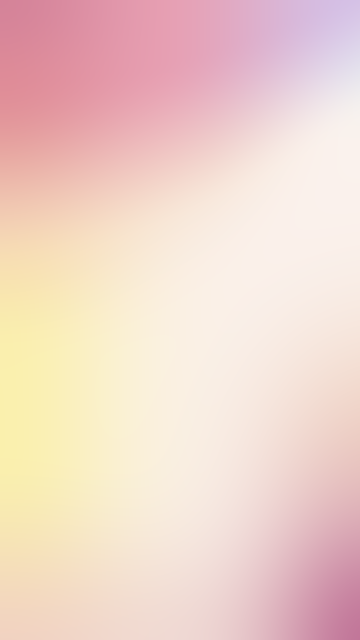
A Shadertoy shader for this background:

```glsl
// Soft pastel gradient: rose top, yellow left glow, cream centre, mauve lower corner.

// Elliptical glow that falls off smoothly from its centre
float glow(vec2 p, vec2 centre, vec2 radius) {
    vec2 q = (p - centre) / radius;
    return exp(-dot(q, q));
}

void mainImage(out vec4 fragColor, in vec2 fragCoord) {
    vec2 uv = fragCoord / iResolution.xy;

    // Cream base, with a blush along the bottom
    vec3 colour = vec3(0.982, 0.949, 0.930);
    colour = mix(colour, vec3(0.94, 0.86, 0.84), 0.9 * exp(-pow(uv.y / 0.15, 2.0)));

    // Yellow light from the left side
    vec3 yellow = mix(vec3(0.945, 0.82, 0.76), vec3(0.98, 0.94, 0.68), smoothstep(-0.04, 0.30, uv.y));
    yellow = mix(yellow, vec3(0.975, 0.86, 0.66), smoothstep(0.44, 0.68, uv.y));
    colour = mix(colour, yellow, exp(-pow(uv.x / 0.36, 2.0)));

    // Peach on the right, then mauve in the lower corner
    colour = mix(colour, vec3(0.94, 0.82, 0.74), 0.75 * glow(uv, vec2(1.08, 0.30), vec2(0.36, 0.21)));
    colour = mix(colour, vec3(0.755, 0.455, 0.595), glow(uv, vec2(1.03, -0.02), vec2(0.29, 0.24)));

    // Curved lower edge of the rose area, with a peach halo beneath it
    float rise = uv.y - (0.73 + 0.06 * uv.x + 0.17 * uv.x * uv.x);
    float halo = exp(-pow((rise + 0.04) / 0.13, 2.0)) * (1.0 - smoothstep(0.55, 1.0, uv.x));
    colour = mix(colour, vec3(0.955, 0.85, 0.77), 0.6 * halo);

    // Pale blue tint near the upper right edge
    colour = mix(colour, vec3(0.91, 0.945, 0.945), 0.9 * glow(uv, vec2(1.04, 0.92), vec2(0.20, 0.08)));

    // Rose turning to lilac across the top
    vec3 rose = mix(vec3(0.875, 0.55, 0.595), vec3(0.835, 0.515, 0.60), smoothstep(0.85, 1.0, uv.y));
    rose = mix(rose, vec3(0.905, 0.625, 0.70), smoothstep(0.0, 0.52, uv.x));
    rose = mix(rose, vec3(0.83, 0.75, 0.90), smoothstep(0.42, 1.0, uv.x));
    colour = mix(colour, rose, smoothstep(-0.15, 0.15 - 0.08 * uv.x, rise));

    fragColor = vec4(colour, 1.0);
}
```
